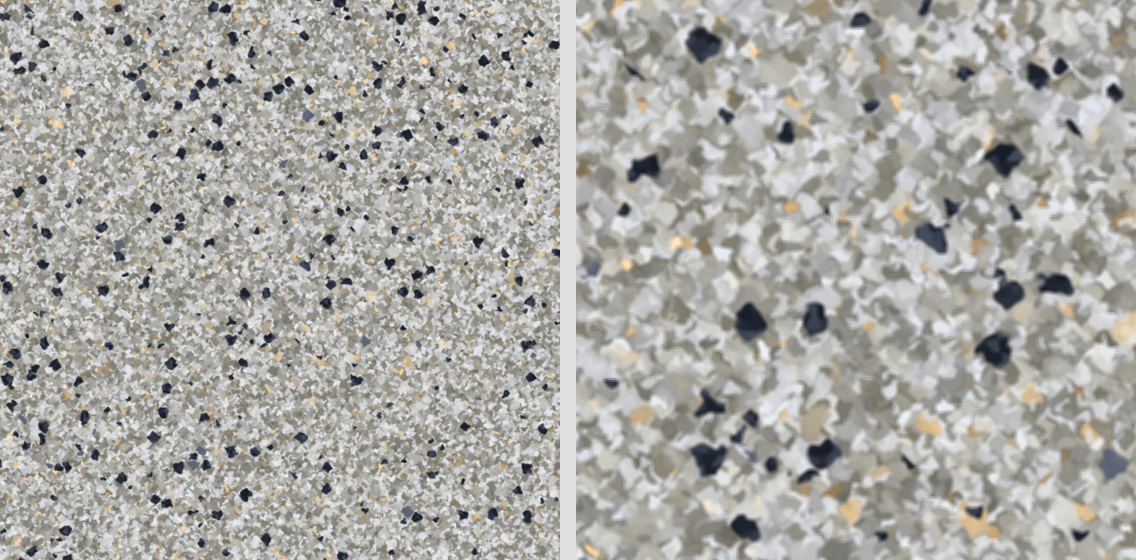
Left, the full canvas; right, a detail of the centre.
Reproduce this texture procedurally as a Shadertoy shader.

```glsl
// Washed quartz sand: pale grey and cream grains with scattered black chips.
// Layers of cellular noise run from fine grit up to pebbles, with dark
// grains on top; a few samples per pixel soften every edge.

vec3 hash3(vec2 p) {
    vec3 q = fract(p.xyx * vec3(0.1031, 0.1030, 0.0973));
    q += dot(q, q.yxz + 33.33);
    return fract((q.xxy + q.yzz) * q.zyx);
}

// Cellular noise: x = distance to centre, y = gap to next cell, zw = cell id
vec4 cells(vec2 p) {
    vec2 base = floor(p), id = base;
    float nearest = 9.0, second = 9.0;
    for (int y = -1; y <= 1; y++)
    for (int x = -1; x <= 1; x++) {
        vec2 c = base + vec2(x, y);
        float d = length(c + 0.1 + 0.8 * hash3(c).xy - p);
        if (d < nearest) {
            second = nearest;
            nearest = d;
            id = c;
        } else {
            second = min(second, d);
        }
    }
    return vec4(nearest, second - nearest, id);
}

// Layered sines roughen the outlines of the grains
vec2 roughen(vec2 p) {
    vec2 a = sin(p.yx * vec2(290.0, 310.0) + 2.0 * sin(p * 170.0));
    vec2 b = sin(p.yx * vec2(630.0, 590.0) + 2.0 * sin(p * 410.0));
    return p + 0.0017 * a + 0.0008 * b;
}

// Pale mineral colours: bright ones are cool, dull ones olive, few are ochre
vec3 mineral(vec3 h) {
    float light = mix(0.46, 0.92, h.x);
    float cool = clamp(0.65 * h.y + 0.75 * h.x - 0.1, 0.0, 1.0);
    vec3 tint = mix(vec3(1.03, 1.0, 0.88), vec3(0.99, 1.0, 1.03), cool);
    vec3 ochre = vec3(1.12, 0.94, 0.68);
    return light * mix(tint, ochre, smoothstep(0.93, 0.99, h.z));
}

// Lays pale grains over the colour; share is the part of cells filled
vec3 addGrains(vec3 color, vec2 p, float share, float opacity) {
    vec4 c = cells(p);
    vec3 h = hash3(c.zw + 71.0);
    float shape = smoothstep(0.02, 0.14, c.y) * smoothstep(0.62, 0.5, c.x);
    vec3 grain = mineral(hash3(c.zw + 137.0)) * (1.03 - 0.12 * c.x);
    return mix(color, grain, shape * opacity * step(h.x, share));
}

// Lays black, faintly blue chips over the colour
vec3 addChips(vec3 color, vec2 p, float share, float radius) {
    vec4 c = cells(p);
    vec3 h = hash3(c.zw + 211.0);
    float size = radius * mix(0.8, 1.15, h.y);
    float shape = smoothstep(0.03, 0.12, c.y) * smoothstep(size + 0.05, size - 0.05, c.x);
    float glint = hash3(floor(p * 3.3) + 53.0).x;
    vec3 chip = mix(vec3(0.09, 0.11, 0.15), vec3(0.27, 0.30, 0.37), glint * glint);
    chip = mix(chip, vec3(0.42, 0.45, 0.52), 0.8 * step(0.9, h.z));
    return mix(color, chip, shape * step(h.x, share));
}

vec3 sand(vec2 uv) {
    vec2 p = roughen(uv);

    // Fine grit with shaded gaps
    vec4 grit = cells(p * 135.0 + 19.0);
    vec3 color = mineral(hash3(grit.zw + 5.0));
    color *= mix(0.84, 1.02, smoothstep(0.0, 0.22, grit.y));

    // Pale grains, small to large
    color = addGrains(color, p * 84.0 + 31.0, 0.62, 0.8);
    color = addGrains(color, p * 52.0 + 47.0, 0.24, 0.75);

    // Bright sparkles and dull pits
    vec3 speck = hash3(cells(p * 190.0 + 83.0).zw + 17.0);
    color = mix(color, vec3(0.91, 0.92, 0.94), 0.65 * step(0.87, speck.x));
    color = mix(color, vec3(0.40, 0.39, 0.35), 0.6 * step(0.94, speck.y));

    // Black chips gather in loose clusters
    float cluster = sin(uv.x * 17.0 + 2.0 * sin(uv.y * 9.0))
                  * sin(uv.y * 21.0 + 2.0 * sin(uv.x * 13.0));
    color = addChips(color, p * 88.0 + 61.0, 0.025 + 0.015 * cluster, 0.43);
    return addChips(color, p * 45.0 + 97.0, 0.08 + 0.05 * cluster, 0.43);
}

void mainImage(out vec4 fragColor, in vec2 fragCoord) {
    vec2 uv = fragCoord / iResolution.y;
    vec3 sum = vec3(0.0);
    for (int y = -1; y <= 1; y++)
    for (int x = -1; x <= 1; x++)
        sum += sand(uv + 0.001 * vec2(x, y));
    fragColor = vec4(sum / 9.0, 1.0);
}
```
